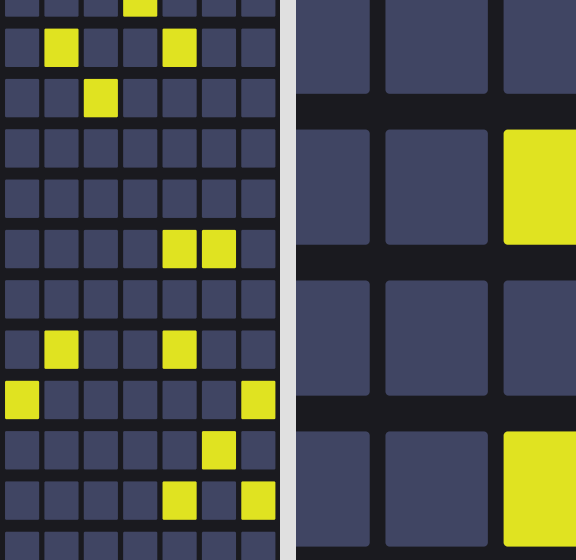
Left, the full canvas; right, a detail of the centre.
Reproduce this pattern procedurally as a Shadertoy shader.

```glsl
// Night facade: a grid of rounded windows, a scattered few of them lit.

// Lengths are fractions of the canvas width.
const vec2 PITCH = vec2(36.0, 46.0) / 256.0;
const vec2 FIRST_CENTER = vec2(20.2, 8.3) / 256.0;
const vec2 HALF_SIZE = vec2(15.6, 17.55) / 256.0;
const float CORNER_RADIUS = 1.3 / 256.0;

const vec3 WALL = vec3(0.10, 0.10, 0.12);
const vec3 DARK_GLASS = vec3(0.25, 0.27, 0.39);
const vec3 LIT_GLASS = vec3(0.88, 0.89, 0.13);

// Signed distance to a rounded box centred on the origin
float roundedBox(vec2 p, vec2 halfSize, float radius) {
    vec2 q = abs(p) - halfSize + radius;
    return length(max(q, 0.0)) + min(max(q.x, q.y), 0.0) - radius;
}

// Polynomial hash of a grid cell, from 0 to 30
int cellHash(ivec2 cell, int seed) {
    int c = cell.x;
    int r = cell.y;
    return (seed + 11 * r * r * r + 7 * r * r * c + 5 * c * c * c) % 31;
}

// Coverage of a shape, smoothed over one pixel
float coverage(float dist, float pixel) {
    return clamp(0.5 - dist / pixel, 0.0, 1.0);
}

void mainImage(out vec4 fragColor, in vec2 fragCoord) {
    float pixel = 1.0 / iResolution.x;
    vec2 uv = fragCoord * pixel;

    // Nearest window and the position relative to its centre
    vec2 grid = (uv - FIRST_CENTER) / PITCH;
    vec2 cell = floor(grid + 0.5);
    vec2 local = (grid - cell) * PITCH;

    // About one window in six is lit
    bool lit = cellHash(ivec2(cell), 17) < 6;
    vec3 glass = lit ? LIT_GLASS : DARK_GLASS;

    float window = coverage(roundedBox(local, HALF_SIZE, CORNER_RADIUS), pixel);
    fragColor = vec4(mix(WALL, glass, window), 1.0);
}
```
